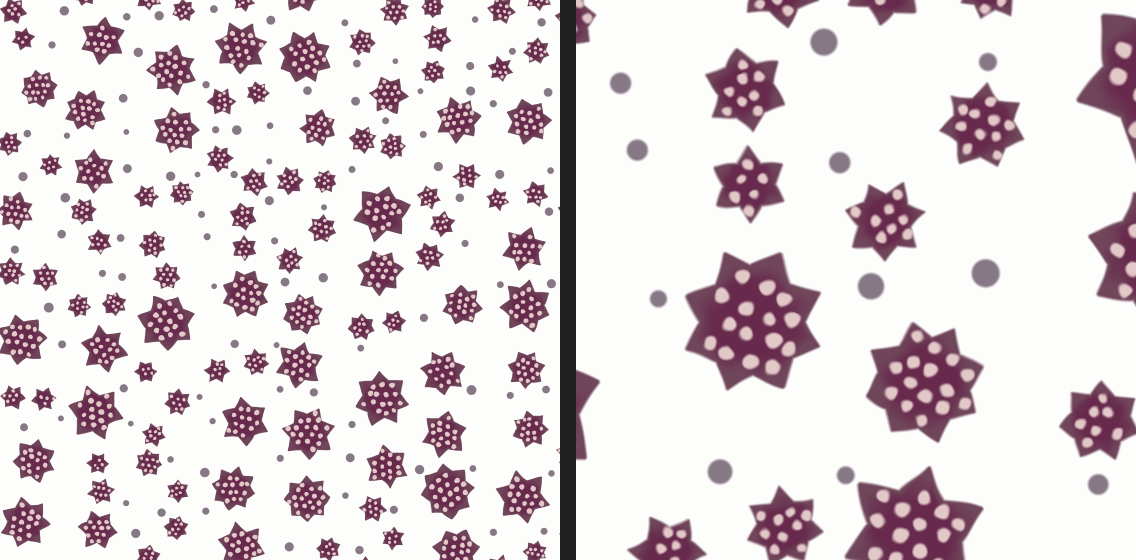
Left: the whole. Right: its middle third, enlarged.
Write a three.js fragment shader that draws this pattern.

```glsl
// Scattered plum stars with pale pink speckles, and grey dots in the gaps of a white ground.
varying vec2 vUv;

const vec3 GROUND = vec3(0.992, 0.992, 0.988);
const vec3 PLUM_CORE = vec3(0.405, 0.165, 0.300);
const vec3 PLUM_TIP = vec3(0.440, 0.275, 0.355);
const vec3 SPECKLE = vec3(0.890, 0.785, 0.785);
const vec3 DOT_GREY = vec3(0.530, 0.470, 0.525);

const vec2 STAR_GRID = vec2(8.0, 9.0);        // cells across and up
const float PAIR_SHARE = 0.35;                // cells holding two small stars
const vec2 BIG_RADIUS = vec2(0.033, 0.052);
const vec2 SMALL_RADIUS = vec2(0.020, 0.026);
const float TIP_ROUNDING = 0.035;             // relative to star radius
const float WOBBLE = 0.10;
const float DOT_GRID = 15.0;
const vec2 DOT_RADIUS = vec2(0.0050, 0.0088);
const float DOT_GAP = 0.004;
const float SOFTNESS = 0.0012;
const float PI = 3.14159265;

struct Star { vec2 center; float radius; vec2 seed; };

vec2 hash2(vec2 p) {
  vec3 h = fract(p.xyx * vec3(0.1031, 0.1030, 0.0973));
  h += dot(h, h.yzx + 33.33);
  return fract((h.xx + h.yz) * h.zy);
}

float cornerSlope(vec2 cell, vec2 f, vec2 corner) {
  float a = 2.0 * PI * hash2(cell + corner).x;
  return dot(vec2(cos(a), sin(a)), f - corner);
}

float gradientNoise(vec2 p) {
  vec2 c = floor(p), f = p - c;
  vec2 u = f * f * f * (f * (f * 6.0 - 15.0) + 10.0);
  vec2 e = vec2(1.0, 0.0);
  return mix(mix(cornerSlope(c, f, e.yy), cornerSlope(c, f, e.xy), u.x),
             mix(cornerSlope(c, f, e.yx), cornerSlope(c, f, e.xx), u.x), u.y);
}

mat2 rotation(float a) { return mat2(cos(a), sin(a), -sin(a), cos(a)); }

float cover(float d) { return 1.0 - smoothstep(-SOFTNESS, SOFTNESS, d); }

// Star owning the cell around p; every column slides up by its own amount.
Star starAt(vec2 p) {
  vec2 g = (p + vec2(0.012, 0.0)) * STAR_GRID;
  float column = floor(g.x);
  float slide = hash2(vec2(column, 71.0)).x;
  vec2 id = vec2(column, floor(g.y + slide));
  vec2 corner = id - vec2(0.0, slide), size = vec2(1.0);
  vec2 kind = hash2(id + 17.0);
  vec2 range = BIG_RADIUS;
  Star s;
  s.seed = id * 3.0 + 40.0;
  if (kind.x < PAIR_SHARE) {
    vec2 axis = kind.y < 0.6 ? vec2(1.0, 0.0) : vec2(0.0, 1.0);
    float second = step(0.5, dot(g - corner, axis));
    size -= 0.5 * axis;
    corner += 0.5 * second * axis;
    s.seed += second;
    range = SMALL_RADIUS;
  }
  s.radius = mix(range.x, range.y, hash2(s.seed + 5.0).x);
  vec2 slack = max(0.5 * size / STAR_GRID - 1.04 * s.radius, 0.0);
  s.center = (corner + 0.5 * size) / STAR_GRID - vec2(0.012, 0.0)
           + slack * (2.0 * hash2(s.seed) - 1.0);
  return s;
}

// Signed distance to a wobbly star of six to eight rounded points, in star radii.
float starDistance(vec2 q, vec2 seed) {
  vec2 look = hash2(seed + 9.0);
  float points = 6.0 + floor(look.x * 2.2);
  float valley = 0.62 + 0.05 * (points - 6.0) + 0.05 * (look.y - 0.5);
  vec2 n = q * 1.4 + seed * 7.3;
  q += WOBBLE * vec2(gradientNoise(n), gradientNoise(n + 31.7));
  float halfStep = PI / points;
  float a = atan(q.y, q.x + 1e-6) + 2.0 * PI * look.y;
  a = abs(mod(a + halfStep, 2.0 * halfStep) - halfStep);
  vec2 tip = vec2(1.0 - TIP_ROUNDING, 0.0);
  vec2 edge = valley * vec2(cos(halfStep), sin(halfStep)) - tip;
  vec2 v = length(q) * vec2(cos(a), sin(a)) - tip;
  float d = length(v - edge * clamp(dot(v, edge) / dot(edge, edge), 0.0, 1.0));
  return d * sign(edge.y * v.x - edge.x * v.y) - TIP_ROUNDING;
}

// Speckles on a turned, staggered, jittered lattice; only those inside the star stay.
float speckles(vec2 q, Star s) {
  float pitch = 0.0048 / s.radius + 0.214;
  mat2 turn = rotation(2.0 * PI * hash2(s.seed + 3.0).x);
  vec2 g = turn * q / pitch;
  g += 0.12 * gradientNoise(g * 1.7 + s.seed);
  float row = floor(g.y);
  float stagger = 0.5 * mod(row, 2.0);
  vec2 id = vec2(floor(g.x + stagger), row);
  vec2 h = hash2(id + s.seed * 11.0);
  vec2 c = id + 0.5 + 0.34 * (h - 0.5) - vec2(stagger, 0.0);
  float radius = 0.27 + 0.06 * fract(h.x * 7.0 + h.y);
  vec2 home = c * pitch * turn;
  float inside = step(starDistance(home, s.seed), -0.95 * radius * pitch) * step(length(home), 0.78);
  return inside * cover((length(g - c) - radius) * pitch * s.radius);
}

// Grey dot of the lattice cell around p, dropped where a star is too close.
float greyDot(vec2 p) {
  vec2 id = floor(p * DOT_GRID);
  vec2 c = (id + 0.5 + 0.6 * (hash2(id + 57.0) - 0.5)) / DOT_GRID;
  float radius = mix(DOT_RADIUS.x, DOT_RADIUS.y, hash2(id + 83.0).x);
  float d = length(p - c) - radius;
  if (d > SOFTNESS) return 0.0;
  for (int i = -1; i <= 1; i++)
    for (int j = -1; j <= 1; j++) {
      Star s = starAt(c + 0.05 * vec2(float(i), float(j)));
      if (length(c - s.center) < s.radius + radius + DOT_GAP) return 0.0;
    }
  return cover(d);
}

void main() {
  vec3 color = mix(GROUND, DOT_GREY, greyDot(vUv));
  Star s = starAt(vUv);
  vec2 q = (vUv - s.center) / s.radius;
  float d = starDistance(q, s.seed);
  float tipShade = smoothstep(0.45, 0.85, length(q) + 0.2 * gradientNoise(q * 3.0 + s.seed));
  vec3 body = mix(PLUM_CORE, PLUM_TIP, max(tipShade, smoothstep(-0.12, -0.02, d)));
  body = mix(body, SPECKLE, speckles(q, s));
  gl_FragColor = vec4(mix(color, body, cover(d * s.radius)), 1.0);
}
```
